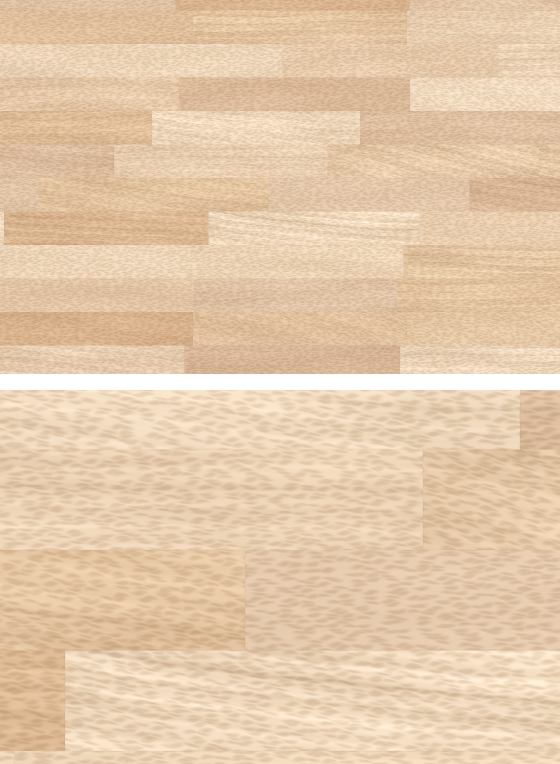
Top: the whole. Bottom: its middle third, enlarged.
Give the GLSL for this texture, as a Shadertoy shader.

```glsl
// Butcher-block floor of pale beech staves with staggered joints, streaked grain and fine pores.

#define ROWS 11.16         // stave rows per canvas height
#define ROW_SHIFT 0.15     // part of the lowest row that is cut off
#define STAVE_LENGTH 0.576 // in canvas heights
#define JOINT_JITTER 0.14  // variation of joints, in stave lengths
#define GRAIN 0.085        // strongest ring contrast
#define MOTTLE 0.034       // broad shading within a stave
#define PORES 0.105        // contrast of the short flecks
#define PORE_SIZE vec2(0.0165, 0.0043)
#define SEAM_WIDTH 0.0012

const vec3 TAN = vec3(0.82, 0.66, 0.49);
const vec3 ROSE = vec3(0.825, 0.69, 0.57);
const vec3 CREAM = vec3(0.92, 0.83, 0.72);
const vec3 STAIN = vec3(0.75, 1.0, 1.3); // dark grain absorbs more blue

float hash(vec2 p) {
    vec3 q = fract(p.xyx * vec3(0.1031, 0.1030, 0.0973));
    q += dot(q, q.yzx + 33.33);
    return fract((q.x + q.y) * q.z);
}

// Layered, bent sines, roughly -1 to 1
float waves(vec2 p) {
    float sum = 0.0, amp = 0.5;
    for (int i = 0; i < 5; i++) {
        sum += amp * sin(p.x + 1.7 * sin(p.y));
        p = mat2(1.2, 1.4, -1.4, 1.2) * p + 1.3;
        amp *= 0.6;
    }
    return sum;
}

// Cellular noise: distance to the nearest scattered point
float cells(vec2 p) {
    vec2 cell = floor(p);
    float nearest = 2.0;
    for (int y = -1; y <= 1; y++)
    for (int x = -1; x <= 1; x++) {
        vec2 c = cell + vec2(x, y);
        vec2 point = c + vec2(hash(c), hash(c + 57.0));
        nearest = min(nearest, length(point - p));
    }
    return nearest;
}

// End joint of a stave, in stave lengths along its row
float joint(float index, float row) {
    return index + JOINT_JITTER * (hash(vec2(index + 20.0, row + 3.0)) - 0.5);
}

vec3 wood(vec2 p) {
    // Rows, with joints drifting by one stave over the middle rows
    float v = p.y * ROWS + ROW_SHIFT;
    float row = floor(v);
    float start = 0.498 + STAVE_LENGTH * smoothstep(2.6, 8.3, row);
    if (row == 9.0) start -= 0.31;

    // Stave within the row
    float u = (p.x - start) / STAVE_LENGTH;
    float index = floor(u);
    if (u < joint(index, row)) index -= 1.0;
    else if (u > joint(index + 1.0, row)) index += 1.0;
    float left = u - joint(index, row);
    float right = joint(index + 1.0, row) - u;
    vec2 local = vec2(left * STAVE_LENGTH, (v - row) / ROWS);

    // Character of this stave
    vec2 id = vec2(index + 11.0, row + 5.0);
    float hue = hash(id), light = hash(id + 17.0);
    float lean = 2.0 * hash(id + 31.0) - 1.0;
    float arch = hash(id + 43.0) - 0.5;
    float figure = hash(id + 59.0);
    float seed = 40.0 * hash(id + 71.0);
    vec3 color = mix(mix(TAN, ROSE, hue), CREAM, light);

    // Growth rings: sines across a leaning, arched coordinate
    float bend = waves(local * vec2(5.0, 20.0) + seed);
    float centered = local.x - 0.28;
    float ring = local.y + centered * (0.05 * lean + 0.4 * pow(lean, 5.0))
               + 0.3 * arch * centered * centered + 0.006 * bend;
    float lines = 0.5 * sin(ring * 250.0 + seed)
                + 0.3 * sin(ring * 570.0 + seed * 2.0)
                + 0.2 * sin(ring * 910.0 + seed * 3.0);
    float shade = lines * mix(0.014, GRAIN, figure * figure) * (0.75 + 0.4 * bend);

    // Broad mottling: long bands plus patches, stronger on figured staves
    float bands = sin(ring * 75.0 + seed * 5.0 + 2.0 * sin(local.x * 6.0 + seed));
    float patches = waves(local * vec2(8.0, 30.0) + seed + 9.0);
    shade += MOTTLE * (0.4 + 0.8 * figure) * (0.6 * bands + patches);

    // Pores: thin dark dashes from stretched cells that follow the grain
    vec2 grain = vec2(local.x, mix(local.y, ring, 0.6)
                             + 0.0008 * sin(local.x * 230.0 + ring * 400.0));
    float fleck = cells(grain / PORE_SIZE + 300.0 + seed);
    shade += PORES * (0.33 - smoothstep(0.12, 0.62, fleck));

    // Faint tight seam
    float edge = min(min(left, right) * STAVE_LENGTH,
                     min(local.y, 1.0 / ROWS - local.y));
    shade += 0.03 * (1.0 - smoothstep(0.0, SEAM_WIDTH, edge));

    return color * (1.0 - shade * STAIN);
}

void mainImage(out vec4 fragColor, in vec2 fragCoord) {
    // Four samples per pixel smooth joints and pores
    vec3 sum = vec3(0.0);
    for (int i = 0; i < 4; i++) {
        vec2 offset = vec2(i & 1, i >> 1) * 0.5 - 0.25;
        sum += wood((fragCoord + offset) / iResolution.y);
    }
    fragColor = vec4(sum * 0.25, 1.0);
}
```
